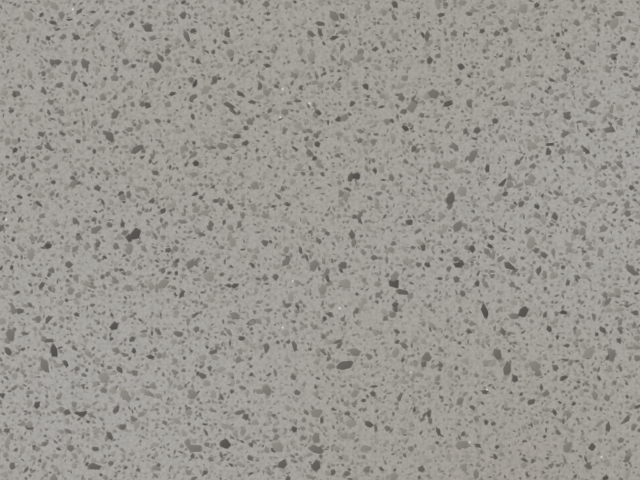
This texture is drawn by a WebGL 2 fragment shader. Its source:

```glsl
#version 300 es
precision highp float;
// Grey quartz composite: a mottled pale matrix with three sizes of angular chips.
// Chips are jittered polygons scattered one per grid cell; the matrix is built
// from cellular noise and slow layered sines, with a few bright flecks on top.
uniform vec2 u_resolution;
out vec4 fragColor;

const vec3 WARM_GREY = vec3(1.0, 0.975, 0.932);

vec3 hash3(vec2 cell, float seed) {
    vec3 v = fract(vec3(cell, seed) * vec3(0.1031, 0.1030, 0.0973));
    v += dot(v, v.yxz + 33.33);
    return fract((v.xxy + v.yxx) * v.zyx);
}

// Distance to the nearest scattered point, in cells.
float cellular(vec2 p, float seed) {
    vec2 home = floor(p);
    float nearest = 2.0;
    for (int y = -1; y <= 1; y++)
    for (int x = -1; x <= 1; x++) {
        vec2 cell = home + vec2(x, y);
        nearest = min(nearest, length(p - cell - hash3(cell, seed).xy));
    }
    return nearest;
}

// Irregular five-sided chip of the given inner radius.
float chipDistance(vec2 p, float radius, vec2 cell, float seed) {
    float d = -1e3;
    for (int i = 0; i < 5; i++) {
        vec3 r = hash3(cell, seed + 7.0 + float(i));
        float angle = 1.2566 * (float(i) + 0.6 * (r.x - 0.5));
        d = max(d, dot(p, vec2(cos(angle), sin(angle))) - radius * mix(0.75, 1.2, r.y));
    }
    // Round the corners by blending towards a circle.
    return max(d, length(p) - radius * 1.25);
}

// Paints one layer; the radius range is in cells, the edge in canvas heights.
vec3 paintChips(vec3 col, vec2 uv, float cells, float seed, float density,
                vec2 radii, float lightTone, float darkTone, float edge) {
    vec2 p = uv * cells;
    vec2 home = floor(p);
    for (int y = -1; y <= 1; y++)
    for (int x = -1; x <= 1; x++) {
        vec2 cell = home + vec2(x, y);
        vec3 place = hash3(cell, seed);
        if (place.z > density) continue;
        vec3 form = hash3(cell, seed + 1.0);
        vec3 look = hash3(cell, seed + 2.0);

        // Long axes lean gently towards the horizontal.
        float turn = 2.0 * form.x - 1.0;
        float angle = 1.57 * turn * mix(0.6, 1.0, abs(turn)) - 0.25;
        float c = cos(angle), s = sin(angle);
        vec2 offset = p - cell - mix(vec2(0.1), vec2(0.9), place.xy);
        vec2 q = mat2(c, -s, s, c) * offset;
        float stretch = mix(0.66, 1.0, form.y);
        q *= vec2(stretch, 1.0 / stretch);

        float radius = mix(radii.x, radii.y, form.z * form.z);
        float d = chipDistance(q, radius, cell, seed) / cells;
        float cover = smoothstep(edge, -edge, d);

        // Each chip is a little darker along its lower right side.
        float shade = dot(offset, vec2(0.6, -0.8)) / radius;
        float tone = mix(lightTone, darkTone, look.x * look.x) - 0.018 * shade;
        col = mix(col, tone * WARM_GREY, cover);
    }
    return col;
}

void main() {
    vec2 uv = gl_FragCoord.xy / u_resolution.y;
    float edge = max(0.0024, 0.8 / u_resolution.y);

    // Matrix: fine grain, soft blotches and slow changes of light.
    float grain = cellular(uv * 120.0, 3.0) - 0.45;
    float blotch = cellular(uv * 46.0, 5.0) - 0.45;
    float drift = sin(uv.x * 4.3 + 1.7 * sin(uv.y * 3.1)) + sin(uv.y * 5.2 - uv.x * 2.4 + 1.0);
    float tone = 0.648 - 0.055 * grain - 0.025 * blotch + 0.006 * drift;
    vec3 col = tone * mix(WARM_GREY, vec3(0.985, 0.98, 0.955), 0.5 + 0.25 * drift);

    // Chips, from dust to the largest pieces.
    col = paintChips(col, uv, 90.0, 11.0, 0.72, vec2(0.17, 0.34), 0.595, 0.43, edge);
    col = paintChips(col, uv, 53.0, 31.0, 0.62, vec2(0.16, 0.36), 0.585, 0.35, edge);
    col = paintChips(col, uv, 24.0, 51.0, 0.38, vec2(0.12, 0.25), 0.56, 0.32, edge);

    // Rare bright flecks.
    vec2 cell = floor(uv * 30.0);
    vec3 fleck = hash3(cell, 71.0);
    float glint = length(uv * 30.0 - cell - mix(vec2(0.2), vec2(0.8), fleck.xy)) / 30.0;
    col += 0.2 * step(0.985, fleck.z) * smoothstep(0.0015 + edge, 0.0, glint);

    fragColor = vec4(col, 1.0);
}
```
